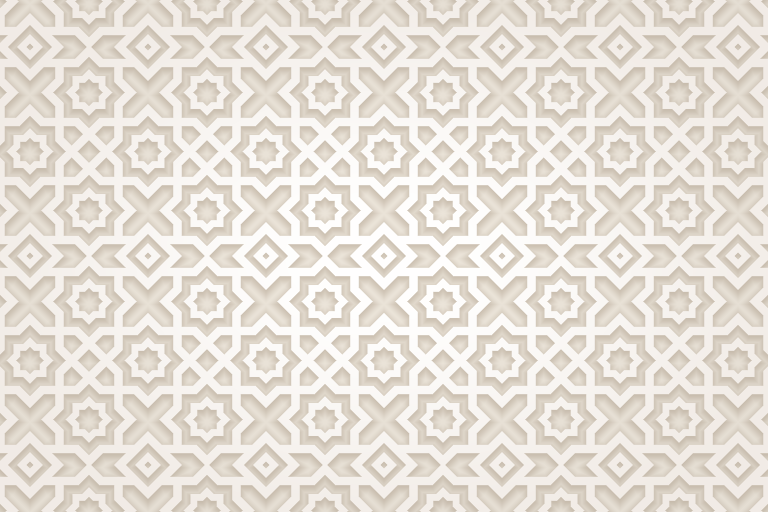
Write a WebGL 1 fragment shader that draws this pattern.

```glsl
precision highp float;

#define REPEATS 6.508
#define CELL_HEIGHT 1.771
#define FRAME_SIZE 0.25
#define BAND_HALF 0.036
#define SHADOW_DROP vec2(0.0, 0.024)
#define SHADOW_BLUR 0.075
#define PAPER_CENTER vec3(1.0, 0.998, 0.995)
#define PAPER_EDGE vec3(0.945, 0.922, 0.900)
#define GROUND vec3(0.912, 0.885, 0.842)
#define SHADOW vec3(0.790, 0.745, 0.685)

uniform vec2 u_resolution;

float square(vec2 p) {
  p = abs(p);
  return max(p.x, p.y);
}

float diamond(vec2 p) {
  return (abs(p.x) + abs(p.y)) * 0.70711;
}

// Eight-pointed star: union of a square and a diamond
float octagram(vec2 p) {
  return min(square(p), diamond(p));
}

float band(float d, float radius) {
  return abs(d - radius) - BAND_HALF;
}

float ring(float d, float inner, float outer) {
  return max(d - outer, inner - d);
}

// Signed distance to the cut paper, negative inside; one cell is 1 wide
float paperDistance(vec2 p) {
  // Mirror into a quarter cell
  vec2 size = vec2(1.0, CELL_HEIGHT);
  vec2 q = abs(mod(p + 0.5 * size, size) - 0.5 * size);
  vec2 corner = 0.5 * size;
  float sideStar = octagram(q - vec2(corner.x, corner.y - 0.5));
  float middleStar = octagram(q - vec2(0.0, corner.y));

  // Star frames and the small rosettes they hold
  float d = min(band(sideStar, FRAME_SIZE), band(middleStar, FRAME_SIZE));
  d = min(d, ring(min(sideStar, middleStar), 0.082, 0.140));

  // Lattice diamond joining the tips of four frames
  float tipGap = (0.5 - FRAME_SIZE * 1.41421) * 0.70711;
  d = min(d, band(diamond(q - corner), tipGap));

  // Nested diamonds and the bars that tie them to the frames
  float lozenge = diamond(q);
  d = min(d, band(lozenge, 0.168));
  d = min(d, ring(lozenge, 0.021, 0.078));
  float barY = corner.y - 0.5 - FRAME_SIZE;
  vec2 bar = abs(q - vec2(0.18, barY)) - vec2(0.08, BAND_HALF);
  return min(d, max(bar.x, bar.y));
}

void main() {
  vec2 centered = gl_FragCoord.xy - 0.5 * u_resolution;
  float pixel = REPEATS / u_resolution.x;
  vec2 p = centered * pixel;

  // Broad light that fades toward the corners
  float fade = smoothstep(0.1, 1.25, length(centered / (0.5 * u_resolution)));

  // Ground with a soft drop shadow
  float fall = paperDistance(p + SHADOW_DROP);
  float shade = 1.0 - smoothstep(-0.03, SHADOW_BLUR, fall);
  vec3 color = mix(GROUND, SHADOW, shade);
  color *= mix(1.01, 0.985, fade);

  // Paper layer
  float cover = 1.0 - smoothstep(-0.6 * pixel, 0.6 * pixel, paperDistance(p));
  color = mix(color, mix(PAPER_CENTER, PAPER_EDGE, fade), cover);
  gl_FragColor = vec4(color, 1.0);
}
```
